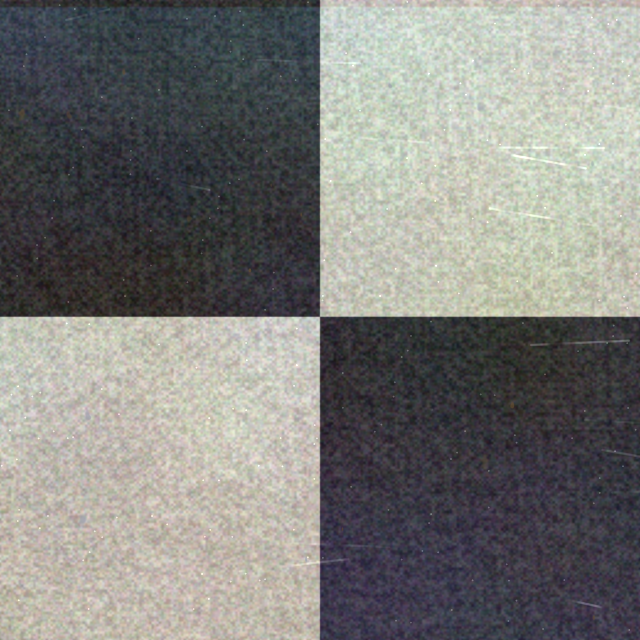
Give the GLSL for this texture, as a Shadertoy shader.

```glsl
// Two by two checkerboard of worn dark and pale stone tiles.
// Each tile blends two tints, then gets cloudy mottling, coloured grain,
// and looped hairline scratches and small stains.

float hash(vec2 p) {
    return fract(sin(dot(p, vec2(127.1, 311.7))) * 43758.5453);
}

float noise(vec2 p) {
    vec2 i = floor(p), f = fract(p);
    f = f * f * (3.0 - 2.0 * f);
    return mix(mix(hash(i), hash(i + vec2(1, 0)), f.x),
               mix(hash(i + vec2(0, 1)), hash(i + vec2(1, 1)), f.x), f.y);
}

float fbm(vec2 p) {
    float sum = 0.0, gain = 0.5;
    for (int i = 0; i < 5; i++) {
        sum += gain * noise(p);
        p = p * 2.03 + 17.3;
        gain *= 0.5;
    }
    return sum;
}

// Independent noise per channel, centred on zero
vec3 colourNoise(vec2 p) {
    return vec3(noise(p), noise(p + 41.7), noise(p + 83.2)) - 0.5;
}

float segmentDistance(vec2 p, vec2 a, vec2 b) {
    vec2 ab = b - a;
    return length(p - a - ab * clamp(dot(p - a, ab) / dot(ab, ab), 0.0, 1.0));
}

void mainImage(out vec4 fragColor, in vec2 fragCoord) {
    vec2 uv = fragCoord / iResolution.xy;
    float pixel = 1.0 / min(iResolution.x, iResolution.y);

    // Checker mask: dark at upper left and lower right
    vec2 side = smoothstep(-pixel, pixel, uv - vec2(0.5, 0.505));
    float pale = mix(1.0 - side.x, side.x, side.y);

    // Vertical tint of each tile, bent by broad clouds
    float cloud = fbm(uv * 5.0 + 3.0) - 0.48;
    float rise = smoothstep(0.05, 0.95, fract(uv.y / 0.505) + cloud * 0.7);
    if (uv.y > 0.99) rise = 1.0;
    vec3 darkUpper = mix(vec3(0.20, 0.19, 0.195), vec3(0.23, 0.27, 0.30), rise);
    vec3 darkLower = mix(vec3(0.24, 0.23, 0.29), vec3(0.20, 0.19, 0.20), rise);
    vec3 paleUpper = mix(vec3(0.77, 0.76, 0.69), vec3(0.79, 0.82, 0.785), rise);
    vec3 paleLower = mix(vec3(0.77, 0.74, 0.68), vec3(0.79, 0.79, 0.75), rise);
    vec3 colour = mix(mix(darkLower, darkUpper, side.y),
                      mix(paleLower, paleUpper, side.y), pale);

    // Warm worn strip along the top
    vec3 strip = mix(vec3(0.20, 0.19, 0.19), vec3(0.77, 0.74, 0.71), pale);
    colour = mix(colour, strip, smoothstep(0.987, 0.991, uv.y));

    // Mottling, faint brushed streaks and fine coloured grain
    colour += cloud * mix(0.07, 0.10, pale);
    colour += colourNoise(uv * 7.0) * 0.035;
    colour += (noise(uv * vec2(14.0, 190.0)) - 0.5) * 0.025;
    colour += (noise(uv * vec2(150.0, 9.0)) - 0.5) * 0.015;
    float grain = noise(uv * 260.0) + noise(uv * 145.0 + 9.0) - 1.0;
    colour += grain * mix(0.09, 0.12, pale);
    colour += colourNoise(uv * 210.0) * mix(0.07, 0.09, pale);

    // Broken hairline scratches, mostly level
    for (int i = 0; i < 18; i++) {
        float id = float(i);
        vec2 start = vec2(hash(vec2(id, 1.3)), hash(vec2(id, 4.7)));
        float slant = (hash(vec2(id, 8.1)) - 0.5) * 0.5;
        vec2 end = start + vec2(1.0, slant) * (0.03 + 0.16 * hash(vec2(id, 6.2)));
        float d = segmentDistance(uv, start, end);
        float line = 1.0 - smoothstep(0.0004, 0.0014 + pixel, d);
        float wear = smoothstep(0.25, 0.75, noise(uv * 38.0 + id));
        colour += line * wear * (0.05 + 0.18 * hash(vec2(id, 2.9)));
    }

    // Small stains: rust on dark tiles, bluish grey on pale ones
    for (int i = 0; i < 22; i++) {
        float id = float(i) + 50.0;
        vec2 centre = vec2(hash(vec2(id, 3.1)), hash(vec2(id, 7.9)));
        float size = mix(0.002, 0.009, pow(hash(vec2(id, 5.3)), 3.0));
        vec2 offset = (uv - centre) * vec2(1.5, 0.8);
        float d = length(offset) + (noise(uv * 170.0) - 0.5) * size;
        float spot = 1.0 - smoothstep(size * 0.3, size + pixel, d);
        vec3 stain = mix(vec3(0.40, 0.31, 0.20), vec3(0.61, 0.62, 0.69), pale);
        colour = mix(colour, stain, spot * (0.25 + 0.5 * hash(vec2(id, 9.4))));
    }

    // Pale dust flecks
    vec2 cell = floor(uv * 90.0);
    vec2 jitter = vec2(hash(cell + 5.0), hash(cell + 11.0)) * 0.6 + 0.2;
    float fleck = 1.0 - smoothstep(0.05, 0.2, length(fract(uv * 90.0) - jitter));
    colour += fleck * step(0.97, hash(cell + 23.0)) * 0.2;

    fragColor = vec4(clamp(colour, 0.0, 1.0), 1.0);
}
```
